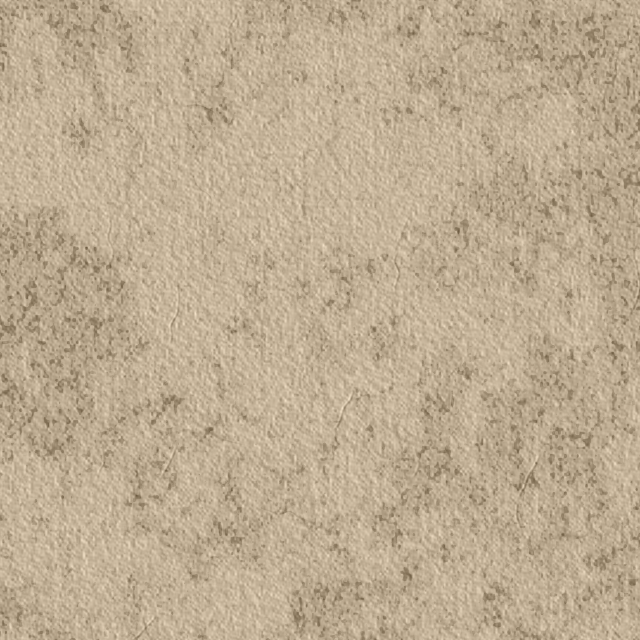
A Shadertoy shader for this texture:

```glsl
const vec3 PLASTER = vec3(0.755, 0.686, 0.584);
const float BASE_LIFT = 0.027;      // brightness of clean plaster
const float STAIN_DEPTH = 0.056;    // darkening inside stains
const float STAIN_SCALE = 4.2;
const float FINE_SCALE = 270.0;     // embossed grain, cells per canvas
const float COARSE_SCALE = 150.0;
const float FINE_RELIEF = 0.135;
const float COARSE_RELIEF = 0.075;
const float MOTTLE = 0.075;
const float PIT_DEPTH = 0.155;
const float CRACK_DEPTH = 0.060;
const float CREASE_GRID = 5.0;
const float CREASE_SHARE = 0.70;    // share of grid cells with a crease
const float CREASE_WIDTH = 0.0017;
const vec2 LIGHT_STEP = vec2(0.70, 0.25);

float hash(vec2 p) {
    return fract(sin(dot(p, vec2(127.1, 311.7))) * 43758.5453);
}

float noise(vec2 p) {
    vec2 i = floor(p), f = fract(p);
    f = f * f * (3.0 - 2.0 * f);
    vec2 e = vec2(0.0, 1.0);
    return mix(mix(hash(i), hash(i + e.yx), f.x),
               mix(hash(i + e.xy), hash(i + e.yy), f.x), f.y);
}

float fbm(vec2 p) {
    float sum = 0.0, amp = 0.5, total = 0.0;
    for (int i = 0; i < 6; i++) {
        sum += amp * noise(p);
        total += amp;
        amp *= 0.65;
        p = mat2(1.6, 1.2, -1.2, 1.6) * p + 7.3;
    }
    return sum / total;
}

// Slope of the noise surface towards the light
float emboss(vec2 p) {
    return noise(p + 0.5 * LIGHT_STEP) - noise(p - 0.5 * LIGHT_STEP);
}

// Warped blotches with ragged borders, 0 clean to 1 stained
float stainAmount(vec2 uv) {
    vec2 warp = vec2(fbm(uv * 6.0 + 3.1), fbm(uv * 6.0 + 19.7)) - 0.5;
    float blotch = fbm(uv * STAIN_SCALE + warp * 2.4 + 11.0);
    float ragged = fbm(uv * vec2(30.0, 22.0) + 41.0) - 0.5;
    return smoothstep(0.37, 0.68, blotch + 0.65 * ragged);
}

// Faint broken cracks along contours of a noise field
float cracks(vec2 uv) {
    vec2 p = uv * vec2(10.0, 6.5) + 0.6 * noise(uv * 22.0);
    float field = noise(p + 53.0) + 0.12 * noise(uv * 55.0);
    float line = 1.0 - smoothstep(0.006, 0.030, abs(field - 0.56));
    return line * smoothstep(0.48, 0.72, noise(uv * 13.0 + 81.0));
}

// Short bent ridges, lit on one flank and shaded on the other
float creases(vec2 uv) {
    vec2 home = floor(uv * CREASE_GRID);
    float sum = 0.0;
    for (int y = -1; y <= 1; y++)
    for (int x = -1; x <= 1; x++) {
        vec2 cell = home + vec2(x, y);
        float keep = step(hash(cell + 5.2), CREASE_SHARE);
        vec2 jitter = vec2(hash(cell + 13.7), hash(cell + 29.3));
        vec2 q = uv - (cell + jitter) / CREASE_GRID;
        float angle = mix(-0.85, 0.35, hash(cell + 37.9));
        float c = cos(angle), s = sin(angle);
        q = mat2(c, -s, s, c) * q;
        float halfLength = mix(0.020, 0.070, hash(cell + 61.1));
        float bend = (hash(cell + 71.3) - 0.5) * 9.0;
        float wobble = 0.012 * (noise(vec2(q.y * 45.0, hash(cell) * 90.0)) - 0.5);
        float across = (q.x - bend * q.y * q.y - wobble) / CREASE_WIDTH;
        float fade = 1.0 - smoothstep(0.35, 1.0, abs(q.y) / halfLength);
        float lit = exp(-across * across);
        float shade = exp(-(across - 1.9) * (across - 1.9));
        float strength = mix(0.35, 1.0, hash(cell + 83.0));
        sum += keep * fade * strength * (0.10 * lit - 0.14 * shade);
    }
    return sum;
}

void mainImage(out vec4 fragColor, in vec2 fragCoord) {
    vec2 uv = fragCoord / iResolution.y;
    float stain = stainAmount(uv);

    // Embossed paper grain
    float relief = FINE_RELIEF * emboss(uv * FINE_SCALE * vec2(1.0, 0.9))
                 + COARSE_RELIEF * emboss(uv * COARSE_SCALE * vec2(1.1, 0.85) + 17.0);
    float mottle = MOTTLE * (noise(uv * 210.0 + 33.0) - 0.5);

    // Small dark pits, clustered and crowded inside the stains
    float pitField = 0.65 * noise(uv * vec2(215.0, 170.0) + 9.0)
                   + 0.35 * noise(uv * vec2(95.0, 70.0) + 23.0);
    float pits = smoothstep(0.67, 0.88, pitField + 0.14 * stain);

    float tone = BASE_LIFT - STAIN_DEPTH * stain + relief + mottle;
    tone -= PIT_DEPTH * pits * mix(0.5, 1.0, stain);
    tone -= CRACK_DEPTH * cracks(uv);
    tone += creases(uv);
    fragColor = vec4(clamp(PLASTER + tone, 0.0, 1.0), 1.0);
}
```
